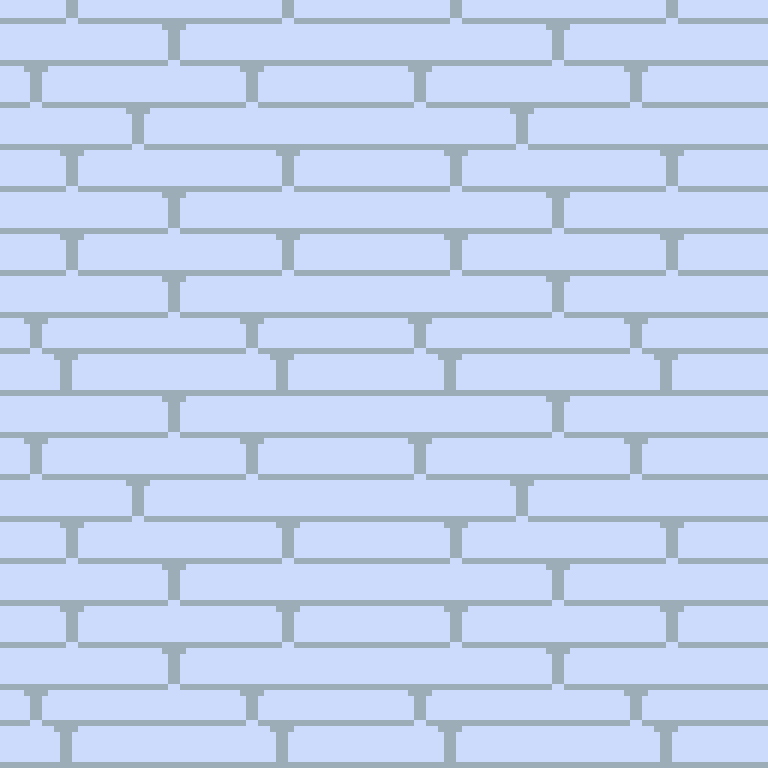
Write a Shadertoy shader that draws this texture.

```glsl
const vec3 BRICK = vec3(0.80, 0.86, 0.99);
const vec3 MORTAR = vec3(0.61, 0.68, 0.72);

// Left edge of the first joint in each of the nine courses
const float JOINT_START[9] = float[9](10.0, 5.0, 28.0, 11.0, 28.0, 11.0, 22.0, 5.0, 28.0);

// Smooth coverage of the interval from lo to hi
float band(float x, float lo, float hi, float pixel) {
    return clamp(min(x - lo, hi - x) / pixel + 0.5, 0.0, 1.0);
}

// Distance to a joint centre that repeats every 64 cells
float jointDistance(float x, float centre) {
    return abs(mod(x - centre + 32.0, 64.0) - 32.0);
}

void mainImage(out vec4 fragColor, in vec2 fragCoord) {
    // The canvas is 128 cells high
    float pixel = 128.0 / iResolution.y;
    vec2 p = fragCoord * pixel;

    // Nine courses fill 62 cells; the second is one cell shorter
    float y = mod(p.y, 62.0);
    int course = y < 7.0 ? 0 : y < 13.0 ? 1 : 2 + int((y - 13.0) / 7.0);
    float base = 7.0 * float(course) - (course > 1 ? 1.0 : 0.0);
    float height = course == 1 ? 6.0 : 7.0;
    float v = y - base;

    // The cut course at the top uses the stagger of the fourth
    if (p.y > 124.0) course = 3;

    // Long courses have one joint per repeat, short ones have two
    float centre = JOINT_START[course] + 1.0;
    float d = jointDistance(p.x, centre);
    if (course == 0 || course % 2 == 1) d = min(d, jointDistance(p.x, centre + 36.0));

    // Bed line, open below each joint except in the first course
    float stem = band(d, -1.0, 1.0, pixel);
    float bed = band(v, 0.0, 1.0, pixel);
    if (course != 0) bed *= 1.0 - stem;

    // Upright joint with a wider cap
    float upright = stem * band(v, 1.0, height + 1.0, pixel);
    float cap = band(d, -2.0, 2.0, pixel) * band(v, height - 1.0, height + 1.0, pixel);

    float mortar = max(bed, max(upright, cap));
    fragColor = vec4(mix(BRICK, MORTAR, mortar), 1.0);
}
```
